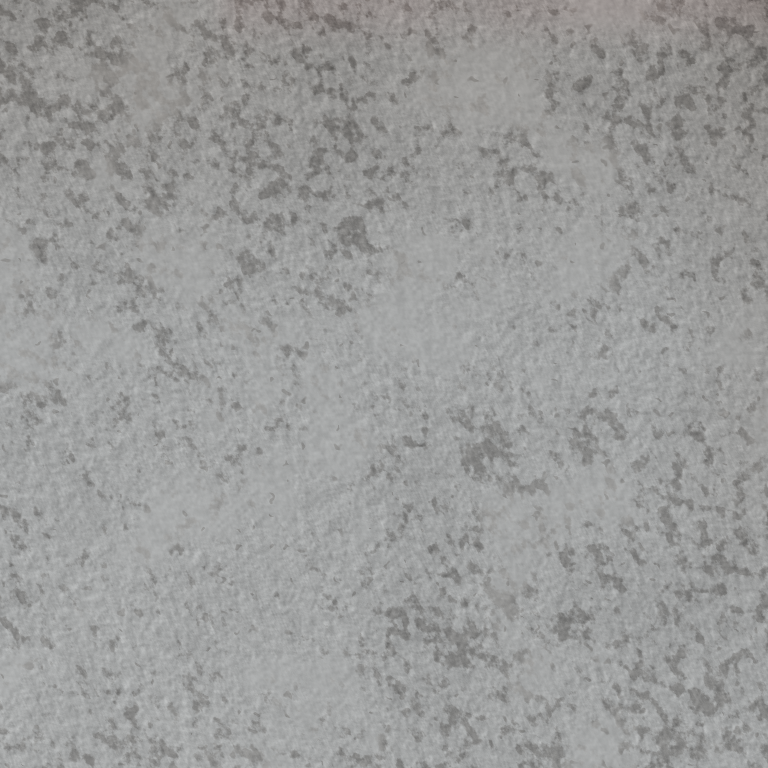
A WebGL 1 fragment shader for this texture:

```glsl
precision highp float;

uniform vec2 u_resolution;

float hash(vec2 p) {
  return fract(sin(dot(p, vec2(127.1, 311.7))) * 43758.5453);
}

float valueNoise(vec2 p) {
  vec2 cell = floor(p);
  vec2 f = fract(p);
  f = f * f * (3.0 - 2.0 * f);
  float bottom = mix(hash(cell), hash(cell + vec2(1.0, 0.0)), f.x);
  float top = mix(hash(cell + vec2(0.0, 1.0)), hash(cell + vec2(1.0, 1.0)), f.x);
  return mix(bottom, top, f.y);
}

// Layered noise, normalised to 0..1
float fbm(vec2 p, float gain) {
  float sum = 0.0;
  float total = 0.0;
  float amplitude = 1.0;
  for (int i = 0; i < 4; i++) {
    sum += amplitude * valueNoise(p);
    total += amplitude;
    amplitude *= gain;
    p = mat2(1.6, 1.2, -1.2, 1.6) * p + 17.3;
  }
  return sum / total;
}

// Turns and stretches space so that grains lean along a diagonal
vec2 lean(vec2 p, float angle, float stretch) {
  float c = cos(angle);
  float s = sin(angle);
  return vec2(c * p.x + s * p.y, (c * p.y - s * p.x) * stretch);
}

float grainHeight(vec2 uv) {
  return fbm(lean(uv, -0.8, 1.5) * 72.0, 0.6);
}

// Slope of the grain towards the light
float relief(vec2 uv, vec2 lightStep) {
  return grainHeight(uv - lightStep) - grainHeight(uv + lightStep);
}

// Dark stains whose density follows a broad roughness field
float stains(vec2 uv, float scale, float roughness, float threshold) {
  float n = fbm(lean(uv, -0.9, 1.3) * scale + 41.0, 0.55);
  return smoothstep(threshold, threshold + 0.2, n + 0.5 * (roughness - 0.5));
}

// Small separate pits, one candidate per cell
float pits(vec2 uv, float scale, float density) {
  vec2 p = uv * scale + 0.5 * vec2(valueNoise(uv * 130.0), valueNoise(uv * 130.0 + 60.0));
  vec2 cell = floor(p);
  vec2 center = 0.35 + 0.3 * vec2(hash(cell + 3.1), hash(cell + 8.7));
  float radius = mix(0.12, 0.28, hash(cell + 5.3));
  float dist = length(lean(fract(p) - center, -0.7, 1.4));
  return step(hash(cell + 12.9), density) * (1.0 - smoothstep(radius * 0.5, radius * 1.2, dist));
}

void main() {
  vec2 uv = gl_FragCoord.xy / u_resolution;

  // Broad fields
  float roughness = fbm(uv * 5.0 + 7.0, 0.6);
  float cloud = fbm(uv * 9.0 + 30.0, 0.5);
  float topShade = smoothstep(0.5, 1.05, uv.y);
  float rightShade = smoothstep(0.82, 1.02, uv.x) * smoothstep(0.1, 0.5, uv.y);
  float coolCorner = 1.0 - smoothstep(0.0, 0.75, length(uv));

  // Surface detail
  float smoothPlaster = smoothstep(0.56, 0.7, cloud);
  float slope = relief(uv, vec2(-0.0016, 0.0012));
  float stain = stains(uv, 62.0, roughness + 0.12 * topShade, 0.56);
  float pit = pits(uv, 46.0, 0.16);

  // Brightness
  float gray = 0.637 + 0.02 * coolCorner - 0.055 * topShade - 0.035 * rightShade;
  gray += 0.07 * (cloud - 0.5) + 0.05 * (valueNoise(uv * 200.0) - 0.5);
  gray += 0.24 * slope * mix(1.0, 0.4, smoothPlaster);
  gray -= 0.12 * stain * mix(1.0, 0.35, smoothPlaster);
  gray -= 0.09 * pit * (1.0 - 0.6 * stain);

  // Cool cement, warmer in stains and towards the shaded edges
  vec3 coolTint = vec3(0.993, 1.003, 1.002);
  vec3 warmTint = vec3(1.015, 0.995, 0.97);
  float warmth = clamp(0.65 * topShade + 0.3 * rightShade + 0.35 * max(stain, pit), 0.0, 1.0);
  vec3 color = gray * mix(coolTint, warmTint, warmth);

  // Faint reddish cast along the upper edge
  float redCast = smoothstep(0.92, 1.0, uv.y) * smoothstep(0.4, 0.65, valueNoise(vec2(uv.x * 5.0, 2.0)));
  color += vec3(0.012, -0.008, -0.008) * redCast;

  gl_FragColor = vec4(color, 1.0);
}
```
